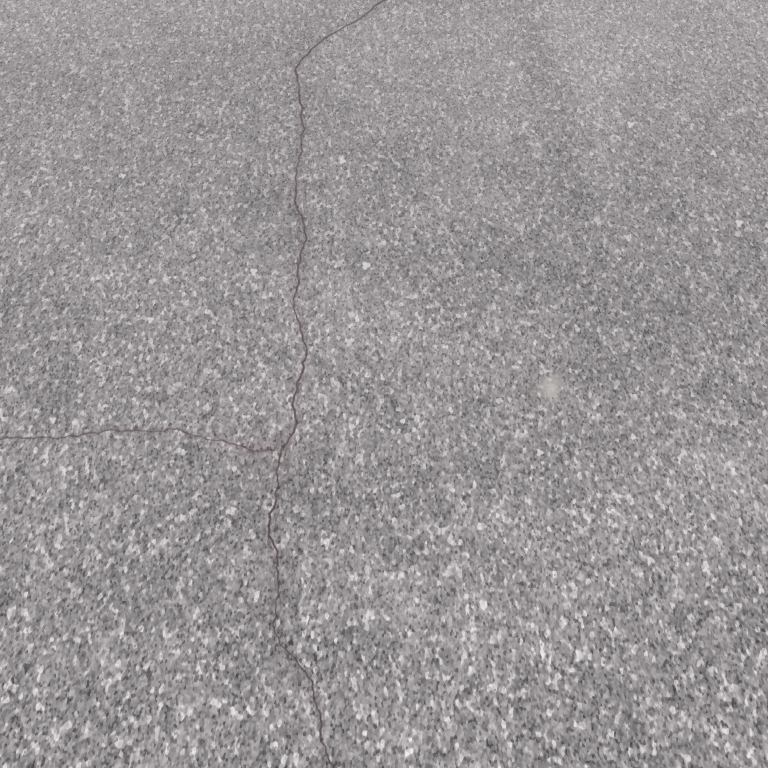
A Shadertoy shader for this texture:

```glsl
// Weathered grey asphalt receding upward, with speckled grit and a branching crack.
#define MEAN_TONE 0.594
#define TINT vec3(1.010, 0.986, 0.992)
#define CRACK_COLOR vec3(0.29, 0.25, 0.26)
#define GRIT_SCALE 800.0
#define HORIZON 2.4
#define NEAR_CONTRAST 1.04
#define FAR_CONTRAST 0.52
#define CRACK_WIDTH 0.0011
#define STAIN_STRENGTH 0.026
#define PEBBLE_GRID 8.0

vec3 hash3(vec2 cell) {
    vec3 h = fract(cell.xyx * vec3(0.1031, 0.1030, 0.0973));
    h += dot(h, h.yxz + 33.33);
    return fract((h.xxy + h.yzz) * h.zyx);
}

// Cellular noise: each grain has its own tone, blended softly at the borders.
float grains(vec2 p) {
    vec2 cell = floor(p), f = p - cell;
    float sum = 0.0, total = 1e-5;
    for (int j = -1; j <= 1; j++)
    for (int i = -1; i <= 1; i++) {
        vec2 o = vec2(i, j);
        vec3 h = hash3(cell + o + 57.0);
        vec2 d = o + h.xy - f;
        float weight = exp(-7.0 * dot(d, d));
        sum += weight * h.z;
        total += weight;
    }
    return sum / total;
}

// Layered, rotated and warped sines for broad stains.
float stains(vec2 p) {
    float sum = 0.0, amp = 0.6;
    p *= vec2(6.0, 10.0);
    for (int i = 0; i < 5; i++) {
        sum += amp * sin(p.x + 1.3 * sin(p.y + float(i))) * cos(p.y * 0.9 + 0.7);
        p = mat2(0.8, 0.6, -0.6, 0.8) * p * 1.7 + 2.3;
        amp *= 0.72;
    }
    return sum;
}

// Angular wander of a crack, from layered triangle waves.
float zigzag(float t) {
    return abs(fract(t) - 0.5) - 0.25;
}
float jitter(float t) {
    return 0.011 * zigzag(11.3 * t + 0.2 * sin(19.0 * t))
         + 0.006 * zigzag(29.0 * t + 0.3 * sin(37.0 * t)) + 0.003 * zigzag(71.0 * t);
}

// Path of the main crack: x as a function of height.
float mainCrack(float y) {
    float x = 0.358 + 0.032 * smoothstep(0.405, 0.45, y);
    x += 0.045 * (1.0 - smoothstep(0.11, 0.19, y));
    x += 0.032 * (1.0 - smoothstep(0.0, 0.1, y));
    x += 0.105 * pow(clamp((y - 0.91) / 0.09, 0.0, 1.0), 1.3);
    return x + 0.006 * sin(42.0 * (y - 0.6525)) + jitter(y);
}

// Path of the side crack: y as a function of x.
float sideCrack(float x) {
    return 0.428 + 0.012 * smoothstep(0.0, 0.2, x)
         - 0.026 * smoothstep(0.21, 0.35, x) + 0.8 * jitter(x + 0.4);
}

// Smooth stroke along the zero line of an offset field.
float stroke(float offset, float width, float px) {
    float d = abs(offset) * px / max(length(vec2(dFdx(offset), dFdy(offset))), 0.5 * px);
    return 1.0 - smoothstep(width - px, width + px, d);
}

// Sparse pale stones scattered on a jittered grid.
float pebbles(vec2 p, float px) {
    vec2 cell = floor(p * PEBBLE_GRID);
    vec3 h = hash3(cell + 11.0);
    vec2 d = p - (cell + 0.15 + 0.7 * h.xy) / PEBBLE_GRID;
    float radius = mix(0.002, 0.005, h.x) * (1.0 + 0.25 * sin(3.0 * atan(d.y, d.x) + 9.0 * h.y));
    return step(0.75, h.z) * (1.0 - smoothstep(radius - px, radius + px, length(d)));
}

void mainImage(out vec4 fragColor, in vec2 fragCoord) {
    vec2 p = fragCoord / iResolution.y;
    float px = 1.0 / iResolution.y;

    // Ground plane: grit shrinks and flattens with distance.
    vec2 ground = GRIT_SCALE * vec2(p.x - 0.5, 1.5) / (HORIZON - p.y);
    float fine = grains(ground);
    float coarse = grains(ground * 0.55 + 91.0);
    float mottle = grains(ground * 0.1 + 23.0);
    float grit = 0.21 * (fine - 0.5) + 0.19 * (coarse - 0.5) + 0.06 * (mottle - 0.5);
    grit += 0.13 * smoothstep(0.72, 0.95, coarse) - 0.017;
    grit -= 0.08 * (1.0 - smoothstep(0.05, 0.25, fine)) - 0.01;
    float tone = MEAN_TONE + grit * mix(NEAR_CONTRAST, FAR_CONTRAST, p.y);

    // Stains, pale far edge and a worn diagonal track.
    tone += STAIN_STRENGTH * stains(p) + 0.04 * smoothstep(0.78, 1.0, p.y);
    float track = p.x - 0.68 - 0.3 * (1.0 - p.y);
    tone += smoothstep(0.55, 0.85, p.y) * (0.022 * exp(-pow((track - 0.05) / 0.04, 2.0))
                                         - 0.03 * exp(-pow(track / 0.022, 2.0)));
    vec3 color = tone * TINT;

    // Loose stones and one chalky smudge.
    color = mix(color, vec3(0.86, 0.85, 0.84), 0.85 * pebbles(p, px));
    float smudge = exp(-pow(length((p - vec2(0.716, 0.495)) / vec2(0.012, 0.016)), 2.0));
    color = mix(color, vec3(0.79, 0.77, 0.75), 0.8 * smudge);

    // Cracks of broken strength with a faint rusty margin.
    float mainOffset = p.x - mainCrack(p.y), sideOffset = p.y - sideCrack(p.x);
    float sideMask = 1.0 - smoothstep(0.352, 0.358, p.x);
    float rust = exp(-abs(mainOffset) / 0.006) + sideMask * exp(-abs(sideOffset) / 0.005);
    rust += 0.8 * exp(-pow(length((p - vec2(0.35, 0.415)) / vec2(0.035, 0.02)), 2.0));
    color *= 1.0 - vec3(0.05, 0.075, 0.07) * min(rust, 1.3);
    float width = CRACK_WIDTH * (0.6 + 0.8 * mottle);
    float mainLine = stroke(mainOffset, width, px) * mix(0.95, 0.7, p.y);
    float sideLine = 0.65 * sideMask * stroke(sideOffset, width * 0.75, px);
    color = mix(color, CRACK_COLOR, max(mainLine, sideLine) * (0.55 + 0.45 * coarse));
    fragColor = vec4(clamp(color, 0.0, 1.0), 1.0);
}
```
